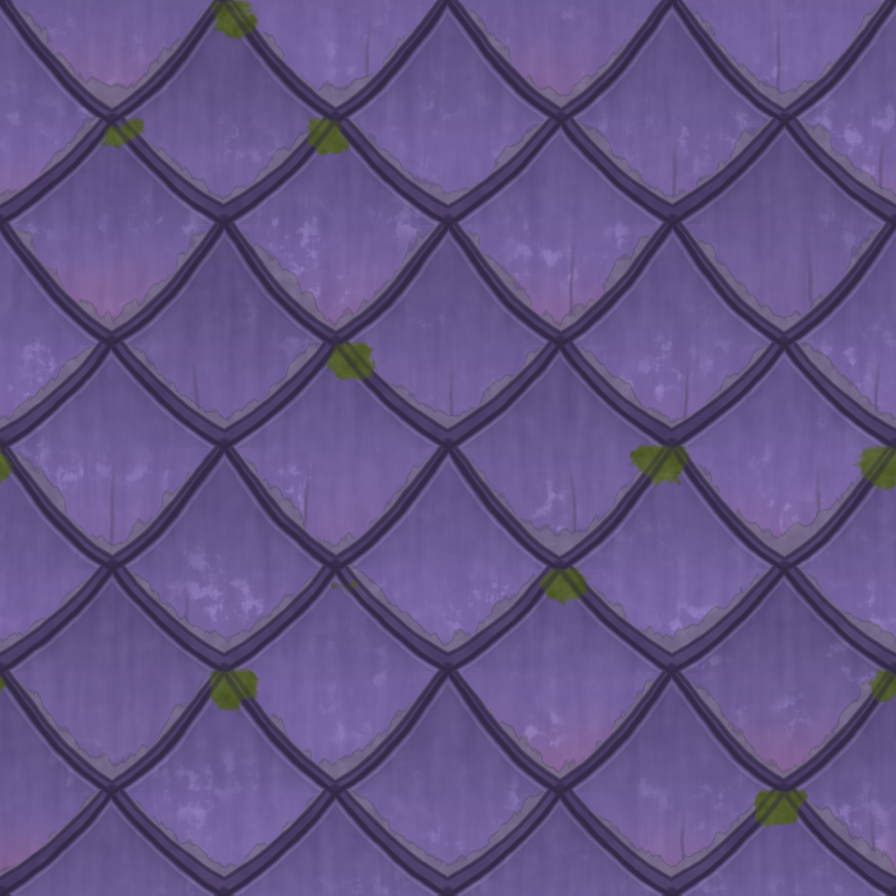
Give the GLSL for this texture, as a three.js fragment shader.

```glsl
// Weathered purple roof scales with worn lips, dark rims and moss at the joints
varying vec2 vUv;

vec2 hash2(vec2 p) {
  p = vec2(dot(p, vec2(127.1, 311.7)), dot(p, vec2(269.5, 183.3)));
  return fract(sin(p) * 43758.5);
}

// Gradient noise that wraps after the given period
float corner(vec2 cell, vec2 f, vec2 period) {
  return dot(hash2(mod(cell, period)) * 2.0 - 1.0, f);
}

float noise(vec2 p, vec2 period) {
  vec2 i = floor(p), f = p - i;
  vec2 s = f * f * f * (f * (f * 6.0 - 15.0) + 10.0);
  vec2 e = vec2(1.0, 0.0);
  return mix(mix(corner(i, f, period), corner(i + e.xy, f - e.xy, period), s.x),
             mix(corner(i + e.yx, f - e.yx, period), corner(i + 1.0, f - 1.0, period), s.x), s.y);
}

float fbm(vec2 uv, vec2 freq) {
  float sum = 0.0, amp = 0.7;
  for (int i = 0; i < 4; i++) {
    sum += amp * noise(uv * freq, freq);
    freq *= 2.0;
    amp *= 0.55;
  }
  return sum;
}

// Position relative to the tip of the scale in a staggered row
vec2 toScale(vec2 p, float row, out vec2 id) {
  float x = p.x - 0.5 * mod(row, 2.0) + 0.5;
  id = mod(vec2(floor(x), row), vec2(4.0, 8.0));
  return vec2(fract(x) - 0.5, p.y - 0.5 * row);
}

// Signed distance to the curved lower outline, positive inside
float scaleEdge(vec2 q) {
  float u = 2.0 * abs(q.x);
  return (q.y - 0.5 * u * (0.58 + 0.42 * u)) / length(vec2(1.0, 0.58 + 0.84 * u));
}

void main() {
  float grain = fbm(vUv, vec2(48.0));
  float patches = fbm(vUv, vec2(11.0));
  float streak = fbm(vUv, vec2(56.0, 7.0));

  // Four repeats each way, slightly uneven rows and hand-drawn wobble
  vec2 p = vUv * 4.0;
  p.y += 0.02 * (1.0 - cos(6.2832 * p.y));
  p += 0.014 * vec2(fbm(vUv, vec2(17.0)), patches);

  // The upper row covers the one below it
  float row = floor(2.0 * p.y);
  vec2 id;
  vec2 q = toScale(p, row, id);
  float upper = scaleEdge(q);
  if (upper < 0.0) q = toScale(p, row - 1.0, id);
  float d = scaleEdge(q);
  float gap = max(-upper, 0.0);
  float under = step(upper, 0.0);
  vec2 seed = hash2(id + 3.0);
  vec2 tint = hash2(id + 19.0);

  // Painted body: vertical fade, blush, streaks and pale mottling
  vec3 color = mix(vec3(0.46, 0.39, 0.625), vec3(0.385, 0.33, 0.54), smoothstep(0.2, 0.85, q.y));
  color *= 0.95 + 0.09 * tint.x;
  float blush = smoothstep(0.4, 0.08, q.y + 0.15 * patches) * smoothstep(0.35, 1.0, tint.y);
  color = mix(color, vec3(0.56, 0.40, 0.58), 0.6 * blush);
  color += 0.05 * streak + 0.03 * grain;
  float mottle = smoothstep(0.0, 0.3, grain + 0.4 * streak) * smoothstep(-0.05, 0.3, patches);
  color += vec3(0.08, 0.08, 0.09) * mottle * smoothstep(0.85, 0.35, q.y);

  // Fine upright crack on some scales
  float crackX = (seed.x - 0.5) * 0.36 + 0.12 * (q.y - 0.2) * (tint.x - 0.5) + 0.03 * patches;
  float crack = smoothstep(0.014, 0.003, abs(q.x - crackX));
  crack *= smoothstep(0.48, 0.25, q.y) * step(0.5, seed.y);
  color = mix(color, vec3(0.35, 0.31, 0.45), 0.55 * crack);

  // Contact shadow and thin light edge below the covering scale
  color *= 1.0 - 0.2 * under * exp(-gap * 28.0);
  color += 0.07 * under * smoothstep(0.012, 0.0, abs(gap - 0.026));

  // Chipped grey lip
  float side = 2.0 * abs(q.x);
  float rim = mix(0.042, 0.066, 1.0 - mod(id.y, 2.0)) * mix(1.05, 0.65, side);
  float chip = 0.034 + 0.09 * patches + 0.06 * streak + 0.035 * grain;
  chip = max(chip, 0.008) * smoothstep(1.0, 0.65, side) + 0.02 * smoothstep(0.25, 0.0, side);
  float lip = smoothstep(0.008, -0.008, d - rim - chip);
  vec3 lipColor = vec3(0.445, 0.405, 0.52) + 0.06 * grain;
  color = mix(color, lipColor, 0.85 * lip);
  color *= 1.0 - 0.12 * smoothstep(0.012, 0.0, abs(d - rim - chip)) * smoothstep(0.01, 0.03, chip);

  // Dark thickness of the scale
  vec3 rimColor = vec3(0.305, 0.25, 0.42) + 0.06 * patches + 0.04 * grain;
  color = mix(color, rimColor, smoothstep(0.007, -0.007, d - rim));

  // Moss below some joints, and a dark knot at every joint
  float moss = 0.0, knot = 0.0;
  for (int k = 0; k < 2; k++) {
    vec2 joint = toScale(p, row + float(k), id);
    vec2 pick = hash2(id + 41.0);
    float blob = length(joint - vec2((pick.y - 0.5) * 0.16, -0.07)) - 0.085 + 0.16 * patches + 0.05 * grain;
    float patch_ = smoothstep(0.014, -0.014, blob) * smoothstep(0.02, -0.01, joint.y);
    moss = max(moss, patch_ * step(pick.x, 0.3));
    knot = max(knot, smoothstep(0.042, 0.018, length(joint - vec2(0.0, 0.012))));
  }
  color = mix(color, vec3(0.31, 0.36, 0.14) + 0.12 * grain, 0.92 * moss);

  // Ink lines on both sides of the rim
  float outer = min(abs(upper), abs(d));
  float ink = smoothstep(0.019, 0.005, outer);
  ink = max(ink, 0.75 * smoothstep(0.015, 0.003, abs(d - rim)));
  ink = max(ink, 0.8 * knot) * (1.0 - 0.45 * moss);
  color = mix(color, vec3(0.185, 0.155, 0.26), 0.9 * ink);

  gl_FragColor = vec4(color, 1.0);
}
```
